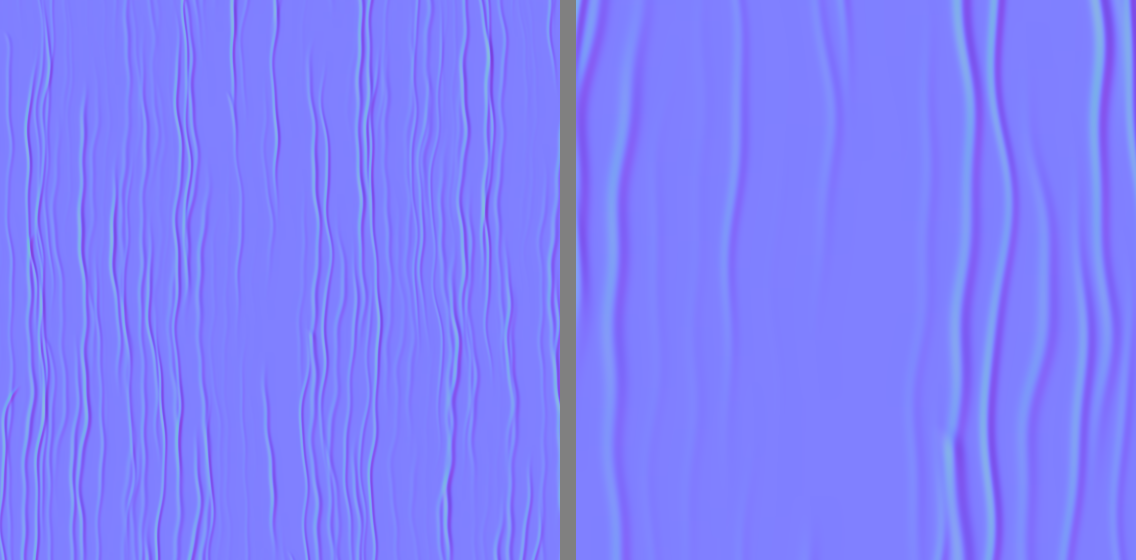
Left, the full canvas; right, a detail of the centre.
A WebGL 2 fragment shader for this texture map:

```glsl
#version 300 es
precision highp float;

uniform vec2 u_resolution;
out vec4 fragColor;

#define COLUMNS 46.0
#define ROW_HEIGHT 0.6
#define RIDGE_WIDTH 0.0029
#define RELIEF 0.28
#define MAX_TILT 0.27
#define WANDER 0.0032
#define SWAY 0.006
#define HOOK_REACH 0.02
#define HOOK_SHARE 0.16
#define BLUE_LOSS 2.3

const float TAU = 6.2831853;

vec4 hash4(vec2 cell) {
    vec4 p = fract(cell.xyxy * vec4(0.1031, 0.1030, 0.0973, 0.1099));
    p += dot(p, p.wzxy + 33.33);
    return fract((p.xxyz + p.yzzw) * p.zywx);
}

// Sideways drift of a strand: layered sines, plus a bend near its top end
float strandPath(float y, float top, float hook, vec4 seed) {
    float drift = sin(10.0 * y + TAU * seed.x);
    drift += 0.7 * sin(mix(24.0, 38.0, seed.y) * y + 40.0 * seed.z);
    drift += 0.35 * sin(mix(55.0, 85.0, seed.z) * y + 50.0 * seed.x);
    return WANDER * drift + hook * exp(-max(top - y, 0.0) / 0.035);
}

// Tilt of one wrinkle: the derivative of a bell-shaped ridge
vec2 strandTilt(vec2 p, vec2 cell) {
    vec4 shape = hash4(cell + 17.0);
    vec4 seed = hash4(cell + 71.0);
    float top = (cell.y + shape.x) * ROW_HEIGHT;
    float span = mix(0.4, 1.15, shape.y);
    float below = top - p.y;
    if (below <= 0.0 || below >= span) return vec2(0.0);

    // Hooked strands start abruptly, the others fade in
    float hooked = step(seed.w, HOOK_SHARE);
    float hook = hooked * HOOK_REACH * (seed.x < 0.7 ? -1.0 : 1.0);
    float fade = smoothstep(0.0, mix(0.15, 0.02, hooked), below)
               * smoothstep(0.0, 0.2, span - below);
    fade *= 0.8 + 0.2 * sin(23.0 * p.y + TAU * seed.y);

    // Odd and even rows keep to opposite halves of a column
    float lane = 0.25 + 0.5 * mod(cell.y, 2.0) + 0.4 * (shape.z - 0.5);
    float center = (cell.x + lane) / COLUMNS;
    float path = strandPath(p.y, top, hook, seed);
    float delta = 0.002;
    float lean = (strandPath(p.y + delta, top, hook, seed) - path) / delta;

    float width = RIDGE_WIDTH * mix(0.75, 1.25, seed.z);
    float u = (p.x - center - path) / (width * sqrt(1.0 + lean * lean));
    float slope = -u * exp(0.5 - 0.5 * u * u);
    float strength = RELIEF * max(pow(shape.w, 1.6), 0.35 * hooked);
    return slope * strength * fade * vec2(-lean, 1.0);
}

void main() {
    vec2 p = gl_FragCoord.xy / u_resolution;

    // Gentle sway shared by neighbouring strands
    p.x += SWAY * sin(11.0 * p.y + 9.0 * p.x);
    p.x += 0.4 * SWAY * sin(31.0 * p.y + 23.0 * p.x);

    // Strands hang down from their tops, so only rows above can reach here
    vec2 home = floor(vec2(p.x * COLUMNS, p.y / ROW_HEIGHT));
    vec2 tilt = vec2(0.0);
    for (int row = 0; row <= 2; row++) {
        for (int column = -2; column <= 2; column++) {
            tilt += strandTilt(p, home + vec2(column, row));
        }
    }

    // Soft limit, then encode the surface direction as colour
    tilt = MAX_TILT * tanh(tilt / MAX_TILT);
    float blue = 1.0 - BLUE_LOSS * dot(tilt, tilt);
    fragColor = vec4(0.5 + tilt, blue, 1.0);
}
```
